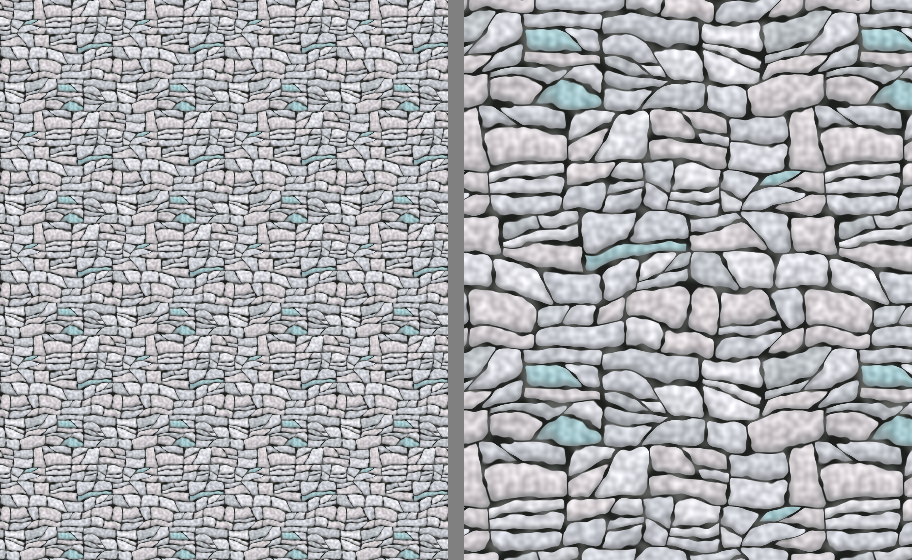
Left, the full canvas; right, a detail of the centre.
Write a WebGL 1 fragment shader that draws this texture.

```glsl
precision highp float;
// Dry stone wall: one square patch of rubble repeated 4 across and 5 down.
// Jittered courses are cut into blocks, blocks are split by leaning cuts into
// stones, and each stone is a tilted rounded box with rough, shaded edges.

uniform vec2 u_resolution;

const vec2 REPEATS = vec2(4.0, 5.0);
const vec2 BLOCKS = vec2(4.0, 7.0);       // blocks per patch, before splitting
const float JITTER = 0.6;                 // unevenness of block sizes
const vec2 AREA_LIMIT = vec2(0.005, 0.030); // range of areas left unsplit
const float LEAN = 0.85;                  // slant of the cuts, below 1
const float GAP = 0.0036;                 // half width of a joint
const float TILT = 0.16;                  // spread of stone angles
const float ROUNDING = 0.4;
const float ROUGHNESS = 0.011;
const float GRAIN = 0.20;
const float TEAL_SHARE = 0.06;

const vec3 JOINT_DARK = vec3(0.11, 0.12, 0.11);
const vec3 JOINT_LIGHT = vec3(0.36, 0.37, 0.36);
const vec3 SHADE = vec3(0.46, 0.47, 0.48);
const vec3 SLATE = vec3(0.74, 0.76, 0.78);
const vec3 GREY = vec3(0.80, 0.81, 0.84);
const vec3 ROSE = vec3(0.84, 0.81, 0.82);
const vec3 PALE = vec3(0.90, 0.90, 0.92);
const vec3 TEAL = vec3(0.65, 0.79, 0.81);

float hash(vec2 p) {
  vec3 q = fract(p.xyx * 0.1031);
  q += dot(q, q.yzx + 33.33);
  return fract((q.x + q.y) * q.z);
}

float slope(vec2 cell, vec2 offset, float period) {
  float a = 6.28318 * hash(mod(cell, period) + period * 3.0);
  return dot(vec2(cos(a), sin(a)), offset);
}

// Gradient noise that wraps over the unit patch.
float noise(vec2 uv, float period) {
  vec2 p = uv * period, i = floor(p), f = p - i;
  vec2 s = f * f * f * (f * (f * 6.0 - 15.0) + 10.0);
  vec2 X = vec2(1.0, 0.0);
  float low = mix(slope(i, f, period), slope(i + X, f - X, period), s.x);
  float high = mix(slope(i + X.yx, f - X.yx, period),
                   slope(i + 1.0, f - 1.0, period), s.x);
  return mix(low, high, s.y);
}

float boundary(float k, float seed, float count) {
  return k + JITTER * (hash(vec2(mod(k, count), seed)) - 0.5);
}

// Lower edge, upper edge and wrapped index of the uneven band around x.
vec3 band(float x, float seed, float count) {
  float k = floor(x + 0.5);
  k -= step(x, boundary(k, seed, count));
  return vec3(boundary(k, seed, count), boundary(k + 1.0, seed, count),
              mod(k, count));
}

float boxDistance(vec2 p, vec2 halfSize, float radius) {
  vec2 q = abs(p) - halfSize + radius;
  return length(max(q, 0.0)) + min(max(q.x, q.y), 0.0) - radius;
}

vec3 stoneColor(vec2 key) {
  float kind = hash(key + 51.0);
  vec3 c = mix(SLATE, GREY, smoothstep(0.0, 0.4, kind));
  c = mix(c, PALE, smoothstep(0.5, 1.0, kind));
  c = mix(c, ROSE, 0.8 * step(0.68, hash(key + 67.0)));
  return mix(c, TEAL, step(hash(key + 83.0), TEAL_SHARE));
}

void main() {
  vec2 uv = fract(gl_FragCoord.xy / u_resolution * REPEATS);
  float pixel = REPEATS.y / u_resolution.y;

  // Bend the courses.
  vec2 p = uv + 0.022 * vec2(noise(uv, 7.0), noise(uv, 9.0));
  p.y += 0.07 * noise(uv, 3.0);

  // Find the block, each course shifted sideways.
  vec3 row = band(p.y * BLOCKS.y, 11.0, BLOCKS.y);
  p.x += hash(vec2(row.z, 5.0));
  vec3 column = band(p.x * BLOCKS.x, 20.0 + row.z, BLOCKS.x);
  vec2 lo = vec2(column.x, row.x) / BLOCKS;
  vec2 hi = vec2(column.y, row.y) / BLOCKS;

  // Split the block into stones; the bend that slants a cut fades at the rim.
  vec2 key = vec2(column.z + BLOCKS.x * row.z, 1.0);
  for (int level = 0; level < 4; level++) {
    vec2 size = hi - lo;
    if (size.x * size.y < mix(AREA_LIMIT.x, AREA_LIMIT.y, hash(key + 3.0))) break;
    float wide = step(size.y * mix(1.4, 2.8, hash(key + 17.0)), size.x);
    vec2 axis = vec2(wide, 1.0 - wide);
    vec2 f = (p - lo) / size;
    float lean = LEAN * (hash(key + 37.0) - 0.5);
    p += axis * size * 4.0 * f * (1.0 - f) * lean * (f.yx - 0.5);
    vec2 cut = mix(lo, hi, mix(0.3, 0.7, hash(key + 29.0)));
    float side = step(dot(cut, axis), dot(p, axis));
    lo = mix(lo, cut, axis * side);
    hi = mix(hi, cut, axis * (1.0 - side));
    key.y = key.y * 2.0 + side;
  }

  // Outline of the stone, kept inside its cell.
  vec2 halfSize = 0.5 * (hi - lo), local = p - 0.5 * (lo + hi);
  float angle = TILT * (hash(key + 41.0) - 0.5);
  vec2 turned = local + angle * vec2(-local.y, local.x);
  float radius = ROUNDING * min(halfSize.x, halfSize.y);
  float d = boxDistance(turned, halfSize - GAP, radius);
  d += ROUGHNESS * noise(uv, 26.0);
  d = max(d, boxDistance(local, halfSize - 0.6 * GAP, 0.0));

  // Light from above, darker lower rims, grain and blotches.
  float lift = clamp(turned.y / halfSize.y, -1.0, 1.0);
  float rim = 1.0 - smoothstep(0.0, 0.022, -d);
  vec3 stone = stoneColor(key) + 0.05 * lift;
  stone += GRAIN * (noise(uv, 42.0) + 0.5 * noise(uv, 19.0));
  stone = mix(stone, SHADE, rim * mix(0.6, 0.1, smoothstep(-0.8, 0.6, lift)));

  vec3 joint = mix(JOINT_DARK, JOINT_LIGHT, smoothstep(-0.3, 0.5, noise(uv, 20.0)));
  float cover = smoothstep(-0.6 * pixel, 0.6 * pixel, -d);
  gl_FragColor = vec4(clamp(mix(joint, stone, cover), 0.0, 1.0), 1.0);
}
```
